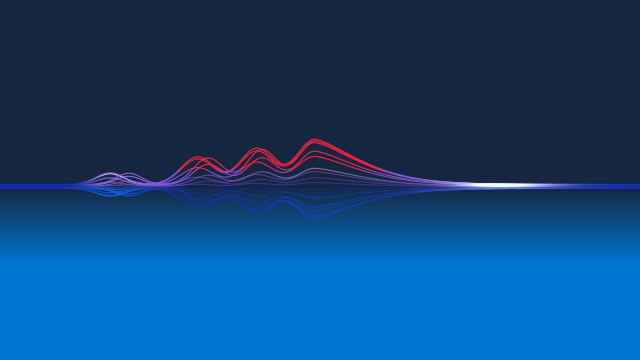
A WebGL 2 fragment shader for this background:

```glsl
#version 300 es
precision highp float;

uniform vec2 u_resolution;
out vec4 outColor;

#define HORIZON 0.481
#define WATER_DEPTH 0.212
#define STRANDS 9
#define LINE_WIDTH 0.0015
#define REFLECTION 0.66
#define REST_HEIGHT 0.007
#define MAIN_PEAK -0.014
#define PHASE_SHIFT 0.1
#define FLARE_X 0.5

const vec3 NIGHT = vec3(0.084, 0.154, 0.252);
const vec3 WATER = vec3(0.0, 0.455, 0.82);
const vec3 NAVY = vec3(0.04, 0.10, 0.36);
const vec3 BLUE = vec3(0.08, 0.20, 0.68);
const vec3 AZURE = vec3(0.06, 0.42, 1.0);
const vec3 VIOLET = vec3(0.52, 0.32, 0.86);
const vec3 RED = vec3(1.0, 0.13, 0.25);
const vec3 PALE = vec3(0.88, 0.90, 1.0);

// Relative height of each strand, from crest to horizon
const float LEVELS[STRANDS] = float[](1.0, 0.965, 0.93, 0.75, 0.64, 0.39, 0.32, 0.19, 0.09);

float hash(float n) {
    return fract(sin(n * 127.1) * 43758.5453);
}

float noise(float x, float seed) {
    float cell = floor(x);
    float f = fract(x);
    return mix(hash(cell + seed), hash(cell + 1.0 + seed), f * f * (3.0 - 2.0 * f));
}

float bell(float x, float center, float width) {
    float d = (x - center) / width;
    return exp(-0.5 * d * d);
}

// Four growing crests, the last with a long right-hand slope
float waveHeight(float x) {
    float d = x - MAIN_PEAK;
    float crest = d < 0.0 ? bell(d, 0.0, 0.051) : exp(-pow(d / 0.174, 1.45));
    return REST_HEIGHT + 0.032 * bell(x, -0.583, 0.039) + 0.076 * bell(x, -0.340, 0.046)
        + 0.0995 * bell(x, -0.176, 0.046) + 0.125 * crest;
}

// Odd strands lag behind, more so further left
float strandHeight(float x, int i) {
    float lag = float(i % 2) * PHASE_SHIFT * max(MAIN_PEAK - x, 0.0);
    return LEVELS[i] * waveHeight(x - lag);
}

float stroke(float d, float width, float pixel) {
    return clamp((width - abs(d)) / pixel + 0.5, 0.0, 1.0);
}

void main() {
    float pixel = 1.0 / u_resolution.y;
    vec2 p = vec2(gl_FragCoord.x - 0.5 * u_resolution.x, gl_FragCoord.y) * pixel;
    float x = p.x;
    float y = p.y - HORIZON;

    // Sky and water
    vec3 color = mix(NIGHT, WATER, clamp(-y / WATER_DEPTH, 0.0, 1.0));

    // Dark band along the horizon, stronger at both ends
    float leftEnd = 1.0 - smoothstep(-0.70, -0.60, x);
    float rightEnd = smoothstep(0.15, 0.55, x);
    float ends = max(leftEnd, rightEnd);
    color = mix(color, NAVY, mix(0.25, 0.8, ends) * exp(-pow(y / 0.011, 2.0)));

    // Strands and their reflections, dim ones first
    float tail = smoothstep(0.12, 0.35, x);
    float flare = bell(x, FLARE_X, 0.12);
    float leftCrest = bell(x, -0.57, 0.06);
    for (int i = STRANDS - 1; i >= 0; i--) {
        float h = strandHeight(x, i);
        float slope = (strandHeight(x + 0.002, i) - h) / 0.002;
        float level = LEVELS[i];
        float strength = mix(0.35, 1.0, smoothstep(0.1, 0.7, level));

        // Upper strand: violet when low, red when high, pale at the flare
        vec3 ink = mix(VIOLET, RED, smoothstep(0.033, 0.06, h));
        ink = mix(ink, PALE, (i == 2 ? 0.9 : 0.15) * leftCrest);
        ink = mix(ink, PALE, (i == 5 ? 0.5 : 0.0) * bell(x, MAIN_PEAK, 0.12));
        ink = mix(ink, BLUE, max(leftEnd, smoothstep(0.55, 0.75, x)));
        ink = mix(ink, PALE, 0.8 * flare);
        float alpha = strength * mix(1.0, 0.6, max(leftEnd, tail * (1.0 - flare)));
        float line = stroke((y - h) / sqrt(1.0 + slope * slope), LINE_WIDTH, pixel);
        color = mix(color, ink, alpha * line);

        // Lower strand: broken blue
        float lowSlope = slope * REFLECTION;
        float d = (y + h * REFLECTION) / sqrt(1.0 + lowSlope * lowSlope);
        vec3 lowInk = mix(BLUE, AZURE, 0.9 * leftCrest + 0.3 * bell(x, MAIN_PEAK, 0.1));
        lowInk = mix(lowInk, PALE, 0.4 * flare);
        float broken = mix(0.3 + 0.6 * noise(x * 60.0, float(i) * 17.0), 0.9, leftCrest);
        color = mix(color, lowInk, strength * broken * stroke(d, LINE_WIDTH, pixel));
    }

    // Bright flare where the strands converge
    color += vec3(0.45, 0.6, 0.85) * bell(x, FLARE_X, 0.065) * bell(y, 0.004, 0.0035);

    outColor = vec4(min(color, 1.0), 1.0);
}
```
